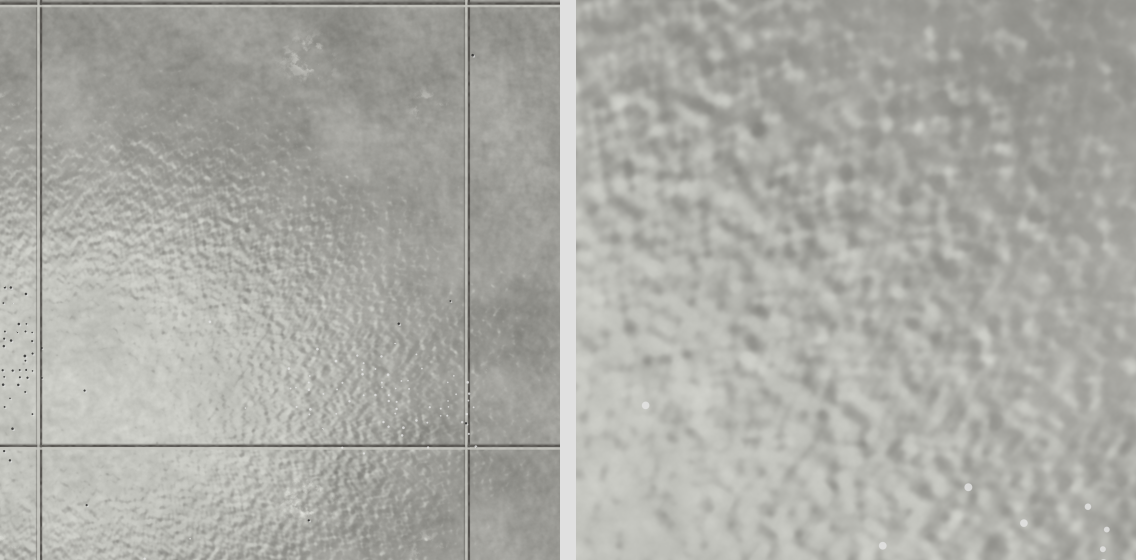
Left: the whole. Right: its middle third, enlarged.
This texture is drawn by a Shadertoy shader. Its source:

```glsl
// Glazed grey stone tiles with bevelled joints under a soft reflected light.
// Stone mottling repeats with each tile; a fine bumpy relief breaks up the edge
// of the reflection, and hashed cells scatter small pits and sparkles.

#define TILE_SIZE vec2(0.764, 0.790)
#define JOINT_ORIGIN vec2(0.0705, 0.2015)
#define LINE_HALF_WIDTH 0.0021
#define GLOW_CENTER vec2(0.13, 0.29)
#define GLOW_RADIUS vec2(0.68, 0.46)
#define RELIEF_SCALE 105.0
#define RELIEF_STRENGTH 0.62
#define STONE_COLOR vec3(0.595, 0.594, 0.574)
#define SHEEN_COLOR vec3(0.765, 0.769, 0.745)
#define BEVEL_LIGHT vec3(0.77, 0.77, 0.745)
#define BEVEL_DARK vec3(0.32, 0.31, 0.295)

float hash(vec2 p) {
    vec3 q = fract(p.xyx * 0.1031);
    q += dot(q, q.yzx + 33.33);
    return fract((q.x + q.y) * q.z);
}

float noise(vec2 p) {
    vec2 i = floor(p), f = fract(p);
    f = f * f * (3.0 - 2.0 * f);
    return mix(mix(hash(i), hash(i + vec2(1, 0)), f.x),
               mix(hash(i + vec2(0, 1)), hash(i + vec2(1, 1)), f.x), f.y);
}

float fbm(vec2 p) {
    float sum = 0.0, amplitude = 0.5;
    for (int i = 0; i < 5; i++) {
        sum += amplitude * noise(p);
        p = mat2(1.6, 1.2, -1.2, 1.6) * p + 17.3;
        amplitude *= 0.5;
    }
    return sum;
}

// Two rotated octaves of small surface bumps.
float relief(vec2 p) {
    p = mat2(0.8, 0.6, -0.6, 0.8) * p;
    return 0.65 * noise(p) + 0.35 * noise(p * 1.9 + 41.0);
}

// Soft elliptical region, 1 at its center and 0 outside its radius.
float patchMask(vec2 p, vec2 center, vec2 radius) {
    return 1.0 - smoothstep(0.2, 1.0, length((p - center) / radius));
}

// Small dots, one per grid cell at most, present with the given chance.
float specks(vec2 p, float cells, float chance, float aa) {
    vec2 cell = floor(p * cells);
    vec2 offset = 0.3 + 0.4 * vec2(hash(cell + 7.0), hash(cell + 19.0));
    float radius = mix(0.0012, 0.0024, hash(cell + 31.0));
    float dist = length(p - (cell + offset) / cells);
    return step(hash(cell + 53.0), chance) * (1.0 - smoothstep(radius - aa, radius + aa, dist));
}

float band(float dist, float center, float halfWidth, float aa) {
    return 1.0 - smoothstep(halfWidth - aa, halfWidth + aa, abs(dist - center));
}

void mainImage(out vec4 fragColor, in vec2 fragCoord) {
    vec2 uv = fragCoord / iResolution.xy;
    float aa = 0.7 / min(iResolution.x, iResolution.y);

    // Tile coordinates and signed distances to the nearest joints.
    vec2 tile = fract((uv - JOINT_ORIGIN) / TILE_SIZE);
    vec2 joint = (tile - step(0.5, tile)) * TILE_SIZE;
    vec2 stone = tile * TILE_SIZE;

    // Stone: broad clouds, fine grain and a few pale scuffs.
    float clouds = fbm(stone * 9.0 + 3.0) - 0.48;
    float grain = fbm(stone * 65.0) - 0.48;
    float scuff = patchMask(tile, vec2(0.63, 0.88), vec2(0.10, 0.08))
                + 0.8 * patchMask(tile, vec2(0.91, 0.77), vec2(0.07, 0.06));
    scuff *= smoothstep(0.48, 0.72, fbm(stone * 70.0 + 9.0));

    // Reflection: relief slope, measured away from the light, shifts its edge.
    vec2 fromGlow = (uv - GLOW_CENTER) / GLOW_RADIUS;
    vec2 lightStep = 0.38 * fromGlow / max(length(fromGlow), 0.001);
    vec2 bumpPos = uv * RELIEF_SCALE;
    float slope = relief(bumpPos + lightStep) - relief(bumpPos - lightStep);
    float reach = length(fromGlow) + 0.25 * clouds;
    float sheen = 1.0 - smoothstep(0.36, 1.08, reach + RELIEF_STRENGTH * slope);

    vec3 color = mix(STONE_COLOR, SHEEN_COLOR, sheen);
    color += 0.20 * clouds * (1.0 - 0.5 * sheen) + 0.11 * grain;
    color += 0.13 * scuff - 0.035 * slope;

    // Recessed joints: upright lines lit on the left, level lines lit below.
    float wear = 0.85 + 0.3 * (noise(uv * 160.0) - 0.5);
    float w = LINE_HALF_WIDTH;
    float shade = max(band(joint.x, 0.0028, w, aa), band(joint.y, 0.0022, w, aa));
    float rim = max(band(joint.x, -0.0052, 0.0012, aa), band(joint.y, 0.0052, 0.001, aa));
    float lit = max(band(joint.x, -0.0018, w, aa), band(joint.y, -0.0024, w, aa));
    color = mix(color, BEVEL_DARK, 0.35 * rim);
    color = mix(color, BEVEL_DARK, shade * wear);
    color = mix(color, BEVEL_LIGHT, lit * wear);

    // Dark pits with a bright lip at the left, sparkles at the lower right.
    float pitChance = 0.55 * patchMask(uv, vec2(0.02, 0.34), vec2(0.08, 0.20));
    float sparkleChance = 0.20 * patchMask(uv, vec2(0.70, 0.29), vec2(0.28, 0.13));
    float lip = specks(uv + vec2(-0.002, 0.002), 75.0, pitChance, aa);
    color = mix(color, vec3(0.88), 0.7 * lip);
    color = mix(color, vec3(0.16), 0.85 * specks(uv, 75.0, pitChance, aa));
    color = mix(color, vec3(0.90), 0.8 * specks(uv + 0.37, 85.0, sparkleChance, aa));

    fragColor = vec4(clamp(color, 0.0, 1.0), 1.0);
}
```
